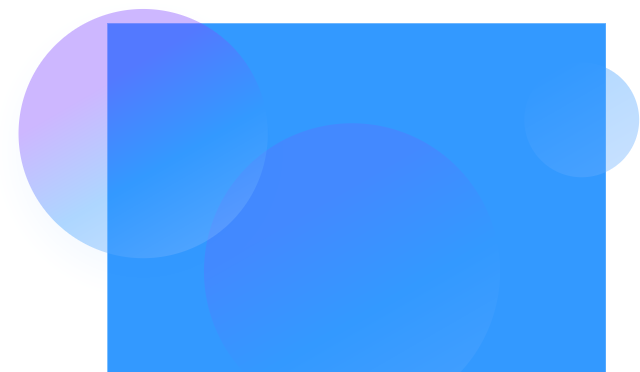
Give the GLSL for this background, as a Shadertoy shader.

```glsl
// Blue panel on white with three translucent gradient discs and a soft shadow.

// Lengths are in canvas heights; discs are (centre x, centre y, radius).
#define PANEL_LEFT 0.2886
#define PANEL_RIGHT 1.6286
#define PANEL_TOP 0.9374
#define DISC_LEFT vec3(0.3848, 0.6409, 0.3350)
#define DISC_CENTRE vec3(0.9463, 0.2707, 0.3980)
#define DISC_RIGHT vec3(1.5638, 0.6779, 0.1544)
#define GRADIENT_DIR vec2(0.5, -0.866)
#define SHADOW_DROP 0.045
#define SHADOW_BLUR 0.085
#define SHADOW_ALPHA 0.045

const vec3 WHITE = vec3(1.0);
const vec3 BLUE = vec3(0.2, 0.6, 1.0);
const vec3 VIOLET = vec3(0.51, 0.29, 1.0);
const vec3 SKY = vec3(0.46, 0.70, 1.0);

float discDistance(vec2 p, vec3 disc) {
    return length(p - disc.xy) - disc.z;
}

// Coverage of a shape whose signed distance is d, one pixel wide at the edge.
float coverage(float d) {
    return clamp(0.5 - d * iResolution.y, 0.0, 1.0);
}

// Position along the diagonal gradient: -1 at the upper left, 1 at the lower right.
float gradientPosition(vec2 p, vec3 disc) {
    return dot(p - disc.xy, GRADIENT_DIR) / disc.z;
}

// Violet to blue to sky.
vec3 violetGradient(float t) {
    vec3 color = mix(VIOLET, BLUE, clamp((t + 0.5) / 0.8, 0.0, 1.0));
    return mix(color, SKY, clamp((t - 0.3) / 0.7, 0.0, 1.0));
}

vec3 paintDisc(vec3 base, vec2 p, vec3 disc, vec3 color, float alpha) {
    return mix(base, color, alpha * coverage(discDistance(p, disc)));
}

void mainImage(out vec4 fragColor, in vec2 fragCoord) {
    vec2 p = fragCoord / iResolution.y;

    // Panel, running off the bottom of the canvas
    float panel = max(max(PANEL_LEFT - p.x, p.x - PANEL_RIGHT), p.y - PANEL_TOP);
    vec3 color = mix(WHITE, BLUE, coverage(panel));

    // Large central disc
    vec3 tint = violetGradient(gradientPosition(p, DISC_CENTRE));
    color = paintDisc(color, p, DISC_CENTRE, tint, 0.2);

    // Soft shadow, kept outside the left disc
    float shadowDistance = discDistance(p + vec2(0.0, SHADOW_DROP), DISC_LEFT);
    float shadow = 1.0 - smoothstep(-SHADOW_BLUR, SHADOW_BLUR, shadowDistance);
    float outside = 1.0 - coverage(discDistance(p, DISC_LEFT));
    color = mix(color, vec3(0.1, 0.5, 0.95), SHADOW_ALPHA * shadow * outside);

    // Left disc
    tint = violetGradient(gradientPosition(p, DISC_LEFT));
    color = paintDisc(color, p, DISC_LEFT, tint, 0.4);

    // Small right disc
    float fade = 0.5 + 0.5 * gradientPosition(p, DISC_RIGHT);
    color = paintDisc(color, p, DISC_RIGHT, mix(BLUE, SKY, 0.8 * fade), 0.38);

    fragColor = vec4(color, 1.0);
}
```
